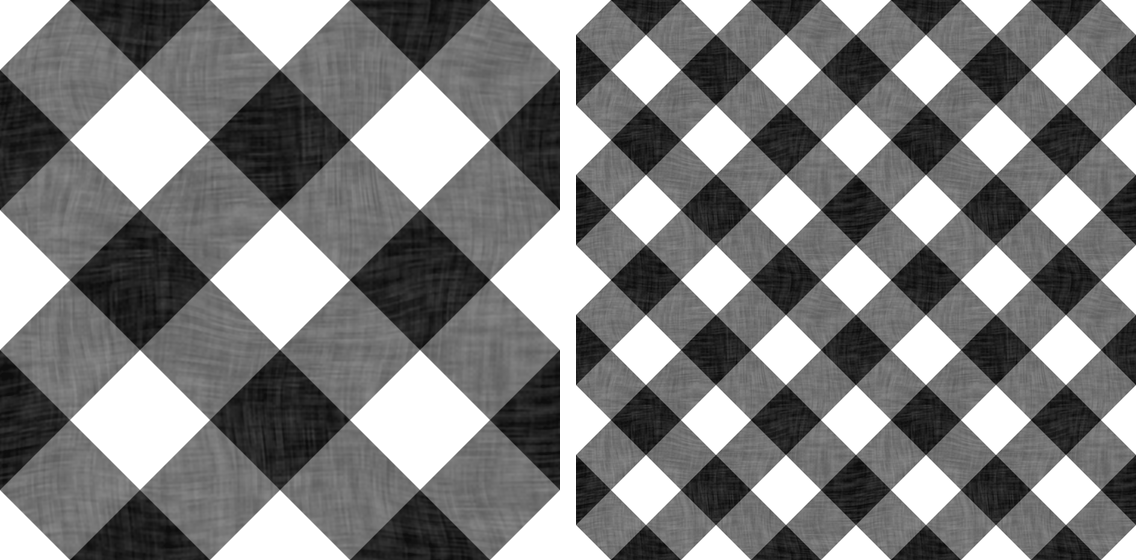
Left, the tile; right, the same tile 2 across and 2 down.
Reproduce this pattern procedurally as a WebGL 2 fragment shader.

```glsl
#version 300 es
precision highp float;

uniform vec2 u_resolution;
out vec4 fragColor;

float hash(vec2 cell) {
    return fract(sin(dot(cell, vec2(127.1, 311.7))) * 43758.5453);
}

// Value noise on the unit square, wrapping after `cells` whole cells
float noise(vec2 p, vec2 cells) {
    p *= cells;
    vec2 i = floor(p);
    vec2 f = fract(p);
    f = f * f * (3.0 - 2.0 * f);
    vec2 lo = mod(i, cells);
    vec2 hi = mod(i + 1.0, cells);
    float bottom = mix(hash(lo), hash(vec2(hi.x, lo.y)), f.x);
    float top = mix(hash(vec2(lo.x, hi.y)), hash(hi), f.x);
    return mix(bottom, top, f.y) - 0.5;
}

// Coverage of a band half as wide as its period of 0.5
float band(float t, float blur) {
    float fromGap = 0.5 * abs(fract(2.0 * t + 0.5) - 0.5);
    return smoothstep(0.125 - blur, 0.125 + blur, fromGap);
}

// Crossed threads that drift out of line, with cloudy wear
float linen(vec2 p) {
    vec2 drift = vec2(noise(p, vec2(7.0)), noise(p + 0.37, vec2(6.0)));
    vec2 q = p + 0.045 * drift;
    float weft = noise(q, vec2(26.0, 210.0)) + 0.6 * noise(q, vec2(14.0, 120.0));
    float warp = noise(q, vec2(210.0, 24.0)) + 0.6 * noise(q, vec2(120.0, 16.0));
    float balance = 0.5 + 0.6 * noise(p, vec2(9.0));
    float threads = 1.4 * mix(weft, warp, balance);
    float grain = 0.35 * noise(p, vec2(190.0));
    float clouds = 0.35 * noise(p, vec2(11.0)) + 0.4 * noise(p, vec2(44.0));
    return threads + grain + clouds;
}

void main() {
    vec2 p = gl_FragCoord.xy / u_resolution;
    float blur = 1.0 / min(u_resolution.x, u_resolution.y);

    // Two diagonal sets of bands
    float rising = band(p.x - p.y, blur);
    float falling = band(p.x + p.y, blur);

    // Cloth shades: one band is gray, a crossing is black
    float weave = linen(p);
    float gray = 0.45 + 0.085 * weave;
    float black = max(0.13 + 0.11 * weave, 0.05);

    float single = mix(1.0, gray, max(rising, falling));
    float shade = mix(single, black, rising * falling);
    fragColor = vec4(vec3(shade), 1.0);
}
```
